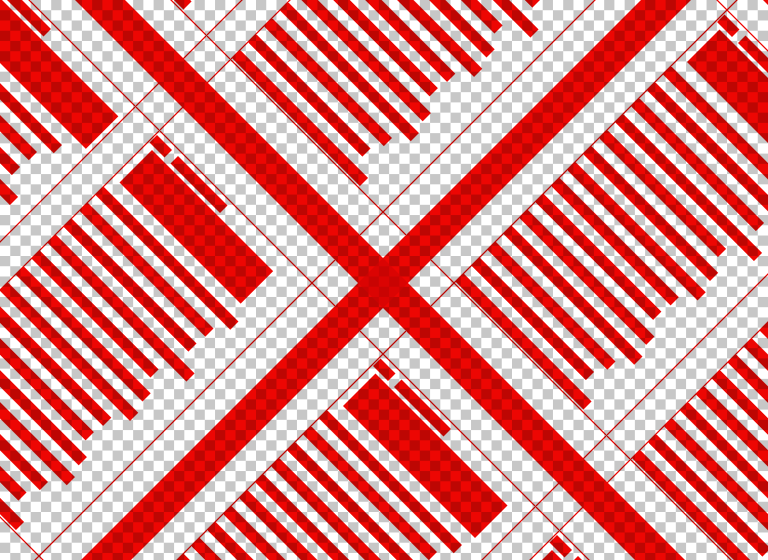
This pattern is drawn by a WebGL 2 fragment shader. Its source:

```glsl
#version 300 es
precision highp float;
// Diagonal red roads and ragged comb bars over a grey checkerboard.

#define VIEW_WIDTH 768.0
#define CROSSING vec2(383.0, 283.0)
#define CHECK_SIZE 10.24
#define ROW_PERIOD 800.0
#define COLUMN_PERIOD 688.0
#define ROAD_HALF 25.0
#define VERGE 71.0
#define ALLEY_HALF 24.0
#define BAR_STEP 31.9
#define BAR_HALF 8.2
#define LINE_HALF 0.85

uniform vec2 u_resolution;
out vec4 fragColor;

const int BAR_COUNT = 14;
const float barLength[BAR_COUNT] = float[](
    256.0, 229.0, 240.0, 262.0, 254.0, 236.0, 239.0,
    261.0, 254.0, 238.0, 278.0, 250.0, 252.0, 270.0);

// Smooth coverage of the span lo..hi, with blur the width of one pixel.
float span(float x, float lo, float hi, float blur) {
    float inside = min(x - lo, hi - x);
    return clamp(0.5 + inside / blur, 0.0, 1.0);
}

// Distance to the nearest multiple of the period.
float repeatDistance(float x, float period) {
    return abs(mod(x + 0.5 * period, period) - 0.5 * period);
}

float line(float distanceToLine, float blur) {
    return span(distanceToLine, -LINE_HALF, LINE_HALF, blur);
}

float checker(vec2 p, float pixel) {
    vec2 edge = abs(mod(p + 0.5 * CHECK_SIZE, 2.0 * CHECK_SIZE) - CHECK_SIZE)
              - 0.5 * CHECK_SIZE;
    vec2 wave = clamp(edge / (0.5 * pixel), -1.0, 1.0);
    return 0.5 + 0.5 * wave.x * wave.y;
}

// One comb: along runs down the bars, across runs from bar to bar.
float comb(float along, float across, float row, float blur) {
    float ink = 0.0;
    for (int i = 0; i < BAR_COUNT; i++) {
        float middle = VERGE + 11.0 + BAR_STEP * float(i);
        float bar = span(across, middle - BAR_HALF, middle + BAR_HALF, blur)
                  * span(along, 0.0, barLength[i], blur);
        ink = max(ink, bar);
    }
    // Wide slab, its length varying from row to row.
    float slabEnd = 276.0 + 25.0 * sin(row * 2.0944);
    ink = max(ink, span(across, 525.0, 590.0, blur) * span(along, 12.0, slabEnd, blur));
    // Slim strip with a notch.
    float strip = max(span(along, 2.0, 32.0, blur), span(along, 44.0, 143.0, blur));
    return max(ink, strip * span(across, 595.0, 610.0, blur));
}

void main() {
    float pixel = VIEW_WIDTH / u_resolution.x;
    vec2 p = vec2(gl_FragCoord.x, u_resolution.y - gl_FragCoord.y) * pixel;
    float blur = 1.4142 * pixel;

    // Diagonal axes through the road crossing.
    vec2 q = p - CROSSING;
    float down = q.x + q.y;
    float up = q.x - q.y;
    float roadDown = repeatDistance(down, ROW_PERIOD);
    float roadUp = repeatDistance(up, COLUMN_PERIOD);

    // Combs fill the blocks between roads and alleys.
    float halfRow = 0.5 * ROW_PERIOD;
    float row = floor(down / halfRow);
    float start = mod(row, 2.0) < 0.5 ? VERGE : ALLEY_HALF;
    float along = down - row * halfRow - start;
    float ink = comb(along, mod(up, COLUMN_PERIOD), row, blur);

    // Hairlines border the roads and alleys.
    float hair = max(line(roadDown - VERGE, blur), line(roadUp - VERGE, blur));
    hair = max(hair, line(roadDown - halfRow + ALLEY_HALF, blur));
    ink = max(ink, hair);

    // Roads, with a deeper tone where they overlap.
    float bandDown = span(roadDown, -ROAD_HALF, ROAD_HALF, blur);
    float bandUp = span(roadUp, -ROAD_HALF, ROAD_HALF, blur);
    ink = max(ink, max(bandDown, bandUp));

    float light = checker(p, pixel);
    vec3 ground = mix(vec3(0.78), vec3(1.0), light);
    vec3 red = mix(vec3(0.74, 0.025, 0.01), vec3(0.93, 0.025, 0.01), light);
    vec3 overlap = mix(vec3(0.79, 0.015, 0.01), vec3(0.86, 0.015, 0.01), light);
    red = mix(red, overlap, bandDown * bandUp);
    fragColor = vec4(mix(ground, red, ink), 1.0);
}
```
